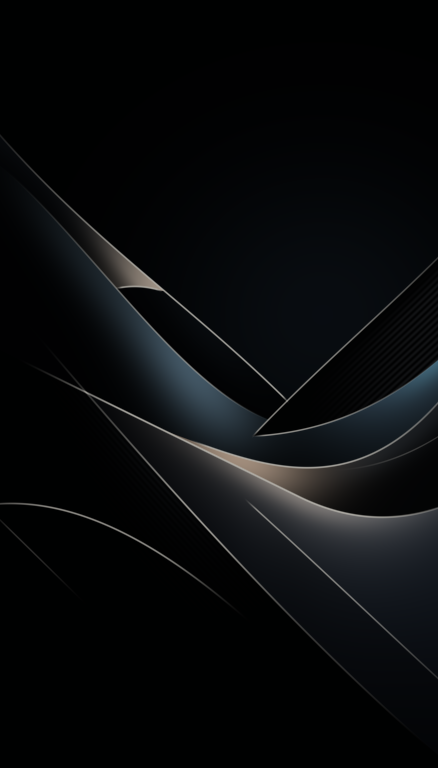
This background is drawn by a WebGL 1 fragment shader. Its source:

```glsl
precision highp float;
// Dark sweeping ribbons with silver rims over a faint navy glow.
// Each rim is a cubic height curve; its signed distance masks and shades
// the sheets from back to front, then thin fading lines trace the rims.

uniform vec2 u_resolution;

// Cubic through four points, by divided differences.
float curve(float x, vec2 a, vec2 b, vec2 c, vec2 d) {
  float ab = (b.y - a.y) / (b.x - a.x);
  float bc = (c.y - b.y) / (c.x - b.x);
  float cd = (d.y - c.y) / (d.x - c.x);
  float abc = (bc - ab) / (c.x - a.x);
  float bcd = (cd - bc) / (d.x - b.x);
  float cubic = (bcd - abc) / (d.x - a.x);
  return a.y + (x - a.x) * (ab + (x - b.x) * (abc + (x - c.x) * cubic));
}

// Approximate signed distance to the cubic, positive above it.
float above(vec2 p, vec2 a, vec2 b, vec2 c, vec2 d) {
  float y = curve(p.x, a, b, c, d);
  float slope = (curve(p.x + 0.002, a, b, c, d) - y) / 0.002;
  return (p.y - y) * inversesqrt(1.0 + slope * slope);
}

float fill(float dist) {
  float aa = 0.8 / u_resolution.y;
  return smoothstep(-aa, aa, dist);
}

float stroke(float dist, float width) {
  return 1.0 - smoothstep(0.0, width + 1.3 / u_resolution.y, abs(dist));
}

// Window between two positions with separate soft ends.
float span(float x, float start, float end, float fadeIn, float fadeOut) {
  return smoothstep(start, start + fadeIn, x) * (1.0 - smoothstep(end - fadeOut, end, x));
}

float bell(float x, float center, float width) {
  float t = (x - center) / width;
  return exp(-t * t);
}

void main() {
  // Height is one unit, width is 0.57.
  vec2 p = gl_FragCoord.xy / u_resolution * vec2(0.5703, 1.0);
  float x = p.x;

  // Rims
  float ribbonTop = above(p, vec2(0.0, 0.824), vec2(0.13, 0.694), vec2(0.26, 0.582), vec2(0.374, 0.478));
  float ribbonLow = above(p, vec2(0.0, 0.785), vec2(0.152, 0.624), vec2(0.26, 0.512), vec2(0.371, 0.447));
  float wingTop = above(p, vec2(0.329, 0.432), vec2(0.374, 0.478), vec2(0.443, 0.544), vec2(0.57, 0.664));
  float wingLow = above(p, vec2(0.329, 0.432), vec2(0.391, 0.44), vec2(0.456, 0.46), vec2(0.57, 0.531));
  float bowl = above(p, vec2(0.254, 0.4245), vec2(0.3125, 0.405), vec2(0.43, 0.393), vec2(0.57, 0.475));
  float diagonal = above(p, vec2(0.065, 0.544), vec2(0.195, 0.3945), vec2(0.339, 0.238), vec2(0.57, 0.017));
  float crease = above(p, vec2(0.319, 0.35), vec2(0.391, 0.284), vec2(0.482, 0.199), vec2(0.57, 0.117));
  float arc = above(p, vec2(0.0, 0.344), vec2(0.13, 0.32), vec2(0.26, 0.2435), vec2(0.3255, 0.19));
  float bend = max(x - 0.39, 0.0);
  float sweepSlope = 4.56 * bend - 0.49;
  float sweep = (p.y - 0.544 + 0.49 * x - 2.28 * bend * bend) * inversesqrt(1.0 + sweepSlope * sweepSlope);
  float capX = min(x, 0.21) - 0.175;
  float cap = p.y - 0.627 + 4.5 * capX * capX;

  // Backdrop glow
  vec3 color = vec3(0.001, 0.002, 0.004)
    + vec3(0.032, 0.047, 0.061) * bell(x, 0.42, 0.2) * bell(p.y, 0.59, 0.19);

  // Upper ribbon: warm sheen up to the cap, dark leaf beyond it
  float sheen = smoothstep(0.0, 0.215, x);
  vec3 ribbon = mix(vec3(0.025, 0.033, 0.043), vec3(0.62, 0.57, 0.52), sheen * sheen * sheen);
  ribbon *= 0.5 + 0.5 * smoothstep(0.0, 0.028, ribbonLow);
  vec3 leaf = vec3(0.006, 0.009, 0.013)
    + vec3(0.025, 0.034, 0.042) * bell(x, 0.26, 0.08) * smoothstep(0.0, 0.06, ribbonLow);
  ribbon = mix(ribbon, leaf, fill(-cap) * step(0.152, x));
  color = mix(color, ribbon, fill(-ribbonTop) * fill(ribbonLow));

  // Blue sheet below the ribbon
  float blueLight = bell(x, 0.255, 0.085) * bell(ribbonLow, 0.0, 0.058)
    + 0.32 * bell(x, 0.12, 0.09) * bell(ribbonLow, 0.0, 0.04);
  vec3 blue = vec3(0.003, 0.005, 0.008) + vec3(0.25, 0.325, 0.375) * blueLight;
  color = mix(color, blue, fill(-ribbonLow));

  // Ridged black wing and the blue band under it
  float ridges = 0.5 + 0.5 * cos(6.2832 * wingTop / 0.0062);
  vec3 wing = vec3(0.005, 0.006, 0.008)
    + vec3(0.065, 0.068, 0.072) * ridges * smoothstep(0.39, 0.56, x) * smoothstep(0.0, 0.03, -wingTop);
  color = mix(color, wing, fill(-wingTop) * fill(wingLow));
  float bandLight = smoothstep(0.32, 0.58, x) * exp(min(wingLow, 0.0) / 0.055);
  vec3 band = vec3(0.21, 0.29, 0.35) * bandLight
    + vec3(0.05, 0.12, 0.13) * bell(x, 0.58, 0.05) * bell(wingLow, 0.0, 0.018);
  color += band * fill(-wingLow) * step(0.329, x);

  // Warm crescent under the bowl
  vec3 crescent = vec3(0.012, 0.014, 0.017)
    + vec3(0.62, 0.54, 0.47) * bell(x, 0.31, 0.105) * bell(bowl, 0.0, 0.055)
    + vec3(0.085, 0.095, 0.105) * smoothstep(0.38, 0.5, x) * bell(bowl, 0.0, 0.025);
  color = mix(color, crescent, fill(-bowl) * fill(sweep));

  // Broad grey sheet between the sweep and the diagonal
  float depth = max(-sweep, 0.0);
  vec3 sheet = vec3(0.008, 0.012, 0.02)
    + vec3(0.06, 0.077, 0.098) * smoothstep(0.12, 0.5, x) * bell(depth, 0.0, 0.21)
    + vec3(0.29, 0.275, 0.26) * span(x, 0.08, 0.72, 0.32, 0.3) * exp(-depth / 0.04)
    + vec3(0.17, 0.145, 0.12) * bell(x, 0.37, 0.1) * bell(depth, 0.0, 0.02);
  sheet *= 1.0 - 0.25 * fill(-crease) * smoothstep(0.31, 0.4, x);
  color = mix(color, sheet, fill(-sweep) * fill(diagonal));

  // Black foreground with faint hatching beside the diagonal
  float hatch = 0.5 + 0.5 * cos(6.2832 * diagonal / 0.006);
  vec3 shade = vec3(0.001, 0.002, 0.003)
    + vec3(0.03, 0.034, 0.038) * (0.4 + hatch) * bell(x, 0.2, 0.08) * exp(min(diagonal, 0.0) / 0.025);
  color = mix(color, shade, fill(-sweep) * fill(-diagonal));

  // Silver rims
  vec3 silver = vec3(0.72, 0.71, 0.68);
  float rim = stroke(ribbonTop, 0.0004) * span(x, -0.08, 0.377, 0.3, 0.01) * 0.85;
  rim += stroke(ribbonLow, 0.0003) * span(x, 0.0, 0.36, 0.2, 0.12) * 0.6;
  rim += stroke(cap, 0.0005) * span(x, 0.15, 0.213, 0.01, 0.01) * 0.8;
  rim += stroke(wingTop, 0.0003) * span(x, 0.327, 0.7, 0.01, 0.3) * 0.7;
  rim += stroke(wingLow, 0.0003) * span(x, 0.327, 0.62, 0.02, 0.25) * 0.75;
  rim += stroke(bowl, 0.0005) * span(x, 0.245, 0.72, 0.03, 0.3) * 0.85;
  rim += stroke(sweep, 0.0006) * span(x, 0.02, 0.68, 0.15, 0.25) * 0.9;
  rim += stroke(diagonal, 0.0005) * (0.25 * span(x, 0.05, 0.57, 0.08, 0.15) + 0.6 * bell(x, 0.26, 0.09));
  rim += stroke(crease, 0.0003) * span(x, 0.317, 0.66, 0.02, 0.25) * 0.7;
  rim += stroke(arc, 0.0005) * span(x, -0.08, 0.328, 0.16, 0.13) * 0.75;
  rim += stroke((p.y - 0.323 + 0.98 * x) * 0.714, 0.0002) * span(x, -0.02, 0.115, 0.04, 0.08) * 0.25;
  rim += stroke(p.y - 0.388 - 2.2 * (x - 0.43) * (x - 0.43), 0.0003) * span(x, 0.43, 0.7, 0.12, 0.2) * 0.3;
  color = mix(color, silver, min(rim, 1.0));

  gl_FragColor = vec4(color, 1.0);
}
```
